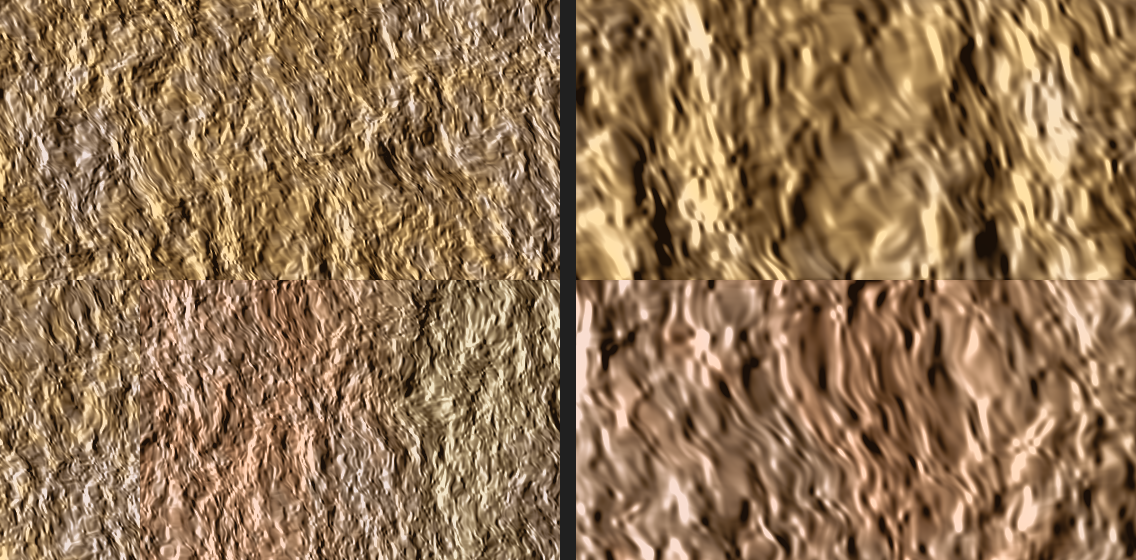
Left, the full canvas; right, a detail of the centre.
Write a WebGL 2 fragment shader that draws this texture.

```glsl
#version 300 es
precision highp float;
// Rough split-stone wall: three weathered slabs with slanting grain, cracks and mineral stains.

uniform vec2 u_resolution;
out vec4 fragColor;

const vec2 GRAIN_FREQ = vec2(27.0, 16.0);  // across, along the grain
const vec2 CRACK_FREQ = vec2(9.0, 2.4);
const int OCTAVES = 4;
const float OCTAVE_GAIN = 0.61;
const float BEND = 0.035;      // broad bending of the grain
const float CHIPPING = 0.007;  // small breaks in the grain
const float CRACK_WIDTH = 0.09;
const float CRACK_DEPTH = 0.16;
const vec2 LIGHT_DIR = vec2(-0.95, 0.31);  // towards the light
const float LIGHT_STEP = 0.0016;
const float RELIEF = 15.0;
const float CRACK_SHADE = 1.3;
const float PATCHINESS = 0.5;
const float BRIGHTNESS = 0.1;
const float SEAM_Y = 0.5;
const float SEAM_X = 0.25;
const float SEAM_WIDTH = 0.002;

const vec3 OCHRE = vec3(1.04, 0.99, 0.80);
const vec3 GREY = vec3(0.97, 0.99, 1.08);
const vec3 RUST = vec3(1.07, 0.95, 0.91);
const vec3 OLIVE = vec3(0.98, 1.01, 0.97);

// Stone colours from deep shadow to highlight
const vec3 RAMP[8] = vec3[8](
  vec3(0.10, 0.06, 0.03), vec3(0.23, 0.15, 0.07), vec3(0.35, 0.25, 0.14),
  vec3(0.44, 0.34, 0.24), vec3(0.56, 0.45, 0.33), vec3(0.68, 0.57, 0.44),
  vec3(0.83, 0.72, 0.60), vec3(0.97, 0.89, 0.80));

float hash(vec2 cell) {
  uvec2 k = uvec2(ivec2(cell)) * uvec2(1597334677u, 3812015801u);
  uint n = (k.x ^ k.y) * 1597334677u;
  n = (n ^ (n >> 15)) * 2246822519u;
  n ^= n >> 13;
  return float(n >> 8) / 16777216.0;
}

float noise(vec2 p) {
  vec2 cell = floor(p), f = p - cell;
  f = f * f * (3.0 - 2.0 * f);
  return mix(mix(hash(cell), hash(cell + vec2(1, 0)), f.x),
             mix(hash(cell + vec2(0, 1)), hash(cell + vec2(1, 1)), f.x), f.y);
}

vec2 jitter(vec2 p) {
  return vec2(noise(p), noise(p + 31.7)) - 0.5;
}

// Slab coordinates: x across the grain, y along it
vec2 grainSpace(vec2 p, float angle, float seed) {
  p += BEND * jitter(p * 11.0 + seed) + CHIPPING * jitter(p * 62.0 + seed);
  float c = cos(angle), s = sin(angle);
  return vec2(c * p.x + s * p.y, c * p.y - s * p.x) + seed;
}

float crackMask(vec2 q) {
  float ragged = noise(q * vec2(48.0, 30.0)) - 0.5;
  float ridge = abs(noise(q * CRACK_FREQ) - 0.5 + 0.2 * ragged);
  float presence = smoothstep(0.42, 0.7, noise(q * 6.0 + 17.0) + 0.2 * ragged);
  return presence * (1.0 - smoothstep(0.0, CRACK_WIDTH, ridge));
}

// Returns height and crack amount
vec2 surface(vec2 p, float angle, float seed) {
  vec2 q = grainSpace(p, angle, seed);
  float crack = crackMask(q);
  float height = -CRACK_DEPTH * crack, amp = 1.0;
  vec2 g = q * GRAIN_FREQ;
  for (int i = 0; i < OCTAVES; i++) {
    height += amp * (noise(g) - 0.5);
    g = mat2(2.0, 0.3, -0.3, 2.0) * g + 13.1;
    amp *= OCTAVE_GAIN;
  }
  return vec2(height, crack);
}

vec3 stoneRamp(float tone) {
  float x = clamp(3.95 + 1.5 * tone, 0.0, 6.999);
  int i = int(x);
  return mix(RAMP[i], RAMP[i + 1], x - float(i));
}

void main() {
  vec2 p = gl_FragCoord.xy / u_resolution.y;

  // Slab layout
  bool upper = p.y > SEAM_Y;
  bool lowerLeft = !upper && p.x < SEAM_X;
  float seed = upper ? 3.0 : (lowerLeft ? 11.0 : 23.0);
  float angle = upper ? 0.58 : (lowerLeft ? 0.5 : 0.3);
  float seamDist = abs(p.y - SEAM_Y);
  if (!upper) seamDist = min(seamDist, abs(p.x - SEAM_X));

  // Relief lighting
  vec2 offset = LIGHT_DIR * LIGHT_STEP;
  vec2 away = surface(p - offset, angle, seed);
  vec2 toward = surface(p + offset, angle, seed);
  float tone = BRIGHTNESS + RELIEF * (away.x - toward.x);
  tone += 0.2 * (away.x + toward.x) - CRACK_SHADE * 0.5 * (away.y + toward.y);
  tone += PATCHINESS * (noise(p * 6.0 + seed) - 0.5);
  tone -= 0.25 * (1.0 - smoothstep(0.0, SEAM_WIDTH, seamDist));

  // Mineral stains
  vec2 q = grainSpace(p, angle, seed);
  float broad = noise(q * vec2(6.0, 4.0) + 5.0);
  float fine = noise(q * vec2(55.0, 34.0) + 9.0);
  float stain = smoothstep(0.2, 0.8, 0.6 * broad + 0.4 * fine);
  vec3 tint = mix(GREY, OCHRE, stain);
  if (!upper && !lowerLeft) {
    vec3 slabTint = mix(RUST, OLIVE, smoothstep(0.5, 0.85, p.x + 0.2 * (broad - 0.5)));
    float greyFoot = 1.0 - smoothstep(0.08, 0.3, p.y);
    tint = mix(GREY, slabTint, clamp(0.35 + stain - 0.5 * greyFoot, 0.0, 1.0));
  }

  fragColor = vec4(clamp(stoneRamp(tone) * tint, 0.0, 1.0), 1.0);
}
```
